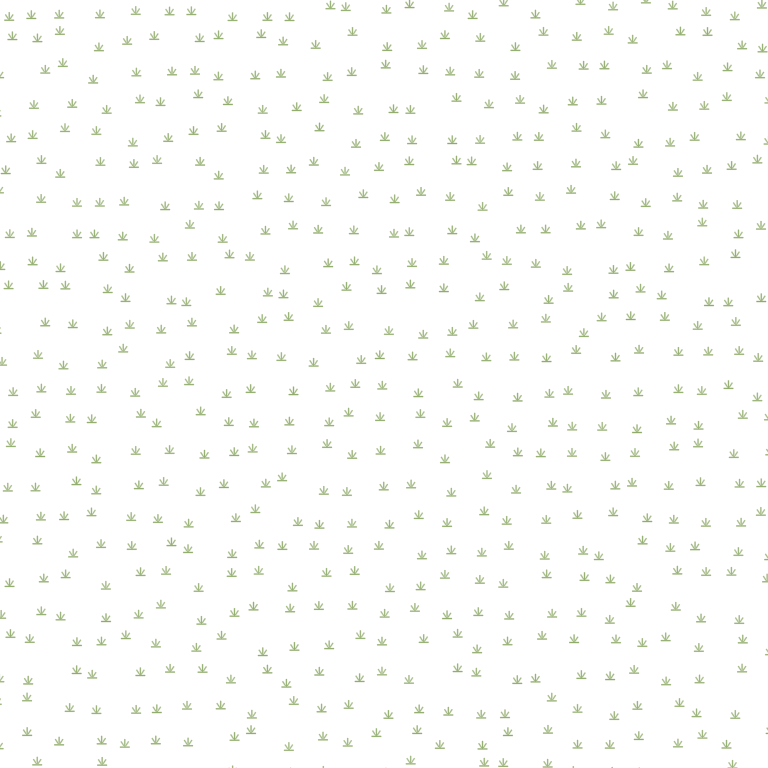
A three.js fragment shader for this pattern:

```glsl
// Small sage-green grass tufts scattered over plain white.
// A jittered grid holds one tuft per cell; each tuft is a ground line
// and three blades, drawn as soft-edged line segments.
varying vec2 vUv;

const float CELLS = 24.2;

vec2 hash2(vec2 cell) {
  vec3 q = fract(cell.xyx * vec3(0.1031, 0.1030, 0.0973));
  q += dot(q, q.yzx + 33.33);
  return fract((q.xx + q.yz) * q.zy);
}

float segmentDistance(vec2 p, vec2 a, vec2 b) {
  vec2 along = b - a;
  float t = clamp(dot(p - a, along) / dot(along, along), 0.0, 1.0);
  return length(p - a - along * t);
}

// Soft stroke with its width in canvas units
float stroke(float dist, float halfWidth) {
  float softness = 0.0010;
  return 1.0 - smoothstep(halfWidth - softness, halfWidth + softness, dist);
}

// Coverage of one tuft, with p measured from its middle
float tuft(vec2 p) {
  p.x = abs(p.x);
  p.y += 0.0048;
  float ground = segmentDistance(p, vec2(0.0), vec2(0.0056, 0.0));
  float middleBlade = segmentDistance(p, vec2(0.0), vec2(0.0, 0.0097));
  float sideBlade = segmentDistance(p, vec2(0.0004, 0.0006), vec2(0.0046, 0.0068));
  float blades = max(stroke(middleBlade, 0.00085), 0.88 * stroke(sideBlade, 0.00085));
  return max(stroke(ground, 0.00085), 0.94 * blades);
}

void main() {
  // Shift the grid so that some tufts are cut by the canvas edges
  vec2 grid = vUv * CELLS + vec2(0.35, 0.55);
  vec2 cell = floor(grid);

  // The jitter keeps each tuft inside its own cell
  vec2 center = 0.5 + 0.6 * (hash2(cell + 7.0) - 0.5);
  float coverage = tuft((fract(grid) - center) / CELLS);

  // Slight variation in strength between tufts
  coverage *= 0.92 + 0.08 * hash2(cell + 41.0).x;

  vec3 sage = vec3(0.55, 0.66, 0.40);
  gl_FragColor = vec4(mix(vec3(1.0), sage, coverage), 1.0);
}
```
